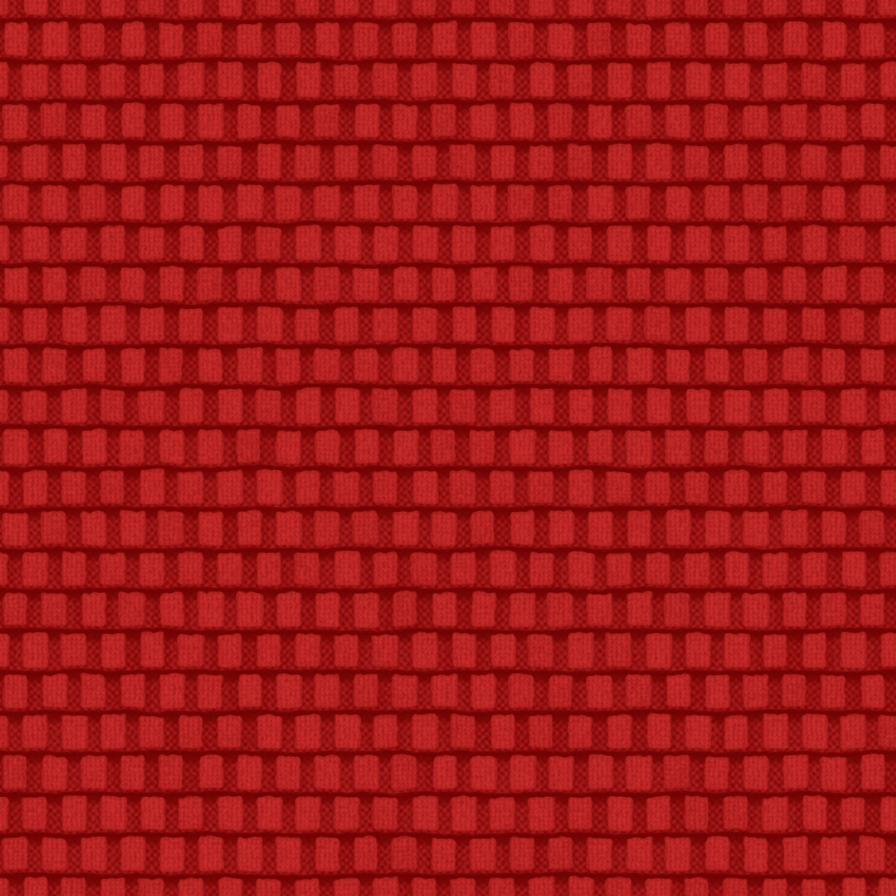
Reproduce this texture procedurally as a Shadertoy shader.

```glsl
#define REPEATS vec2(23.0, 22.0)
#define BLOCK_HALF vec2(0.32, 0.415)
#define BLOCK_LIGHT vec3(0.775, 0.165, 0.165)
#define BLOCK_DARK vec3(0.645, 0.100, 0.100)
#define WEFT_LIGHT vec3(0.665, 0.115, 0.115)
#define WEFT_DARK vec3(0.525, 0.030, 0.030)
#define SHADOW vec3(0.440, 0.010, 0.010)
#define SEAM_WIDTH 0.055
#define RIBS 8.0
#define STITCHES 9.0
#define MESH 5.0
#define WOBBLE 0.07

const float TAU = 6.2831853;

// Integer hash: two values in 0..1 for each lattice point
vec2 hash2(vec2 cell) {
    uvec2 h = uvec2(cell) * 1664525u + 1013904223u;
    h.x += h.y * 1664525u;
    h.y += h.x * 1664525u;
    h ^= h >> 16u;
    h.x += h.y * 1664525u;
    h.y += h.x * 1664525u;
    h ^= h >> 16u;
    return vec2(h & 65535u) / 65535.0;
}

float gradientDot(vec2 lattice, vec2 offset, vec2 period) {
    float angle = TAU * hash2(mod(lattice, period)).x;
    return dot(vec2(cos(angle), sin(angle)), offset);
}

// Gradient noise that wraps after a whole period
float noise(vec2 p, vec2 period) {
    vec2 i = floor(p), f = p - i;
    vec2 u = f * f * f * (f * (f * 6.0 - 15.0) + 10.0);
    vec2 e = vec2(1.0, 0.0);
    float low = mix(gradientDot(i, f, period),
                    gradientDot(i + e.xy, f - e.xy, period), u.x);
    float high = mix(gradientDot(i + e.yx, f - e.yx, period),
                     gradientDot(i + e.xx, f - e.xx, period), u.x);
    return mix(low, high, u.y);
}

float roundedBox(vec2 p, vec2 halfSize, float radius) {
    vec2 d = abs(p) - halfSize + radius;
    return length(max(d, 0.0)) + min(max(d.x, d.y), 0.0) - radius;
}

void mainImage(out vec4 fragColor, in vec2 fragCoord) {
    vec2 grid = fragCoord / iResolution.xy * REPEATS;
    float pixel = REPEATS.y / iResolution.y;
    float soft = max(pixel, 0.035);

    // Noise at the scale of a cell, a thread and a fibre
    float drift = noise(grid, REPEATS);
    float fuzz = noise(grid * 5.0, REPEATS * 5.0);
    float fibre = noise(grid * 11.0 + 0.37, REPEATS * 11.0);

    // Brick layout: every other row is shifted by half a cell
    vec2 p = grid + vec2(0.6, 0.5);
    p.y += WOBBLE * drift + 0.035 * fuzz;
    p.x += 0.5 * mod(floor(p.y), 2.0);
    vec2 cell = mod(floor(p), REPEATS);
    vec2 local = fract(p);
    vec2 vary = hash2(cell);

    // Raised block with a slightly uneven outline
    vec2 center = vec2(0.5 + 0.05 * (vary.x - 0.5), 0.535);
    vec2 size = BLOCK_HALF + vec2(0.04 * (vary.y - 0.5), 0.0);
    float dist = roundedBox(local - center, size, 0.11) + 0.05 * fuzz;
    float block = 1.0 - smoothstep(-soft, soft, dist);

    // Recessed mesh, darkest under the seam above and beside the blocks
    float mesh = cos(TAU * MESH * local.x) * cos(TAU * MESH * local.y);
    float weftTone = 0.5 + 0.42 * mesh + 0.5 * fibre + 0.3 * (vary.y - 0.5);
    vec3 weft = mix(WEFT_DARK, WEFT_LIGHT, clamp(weftTone, 0.0, 1.0));
    float shade = 0.85 * smoothstep(0.62, 0.92, local.y);
    shade = max(shade, 0.35 * exp(-max(dist, 0.0) / 0.05));
    weft = mix(weft, SHADOW, shade);

    // Knitted ribs and slanted loops on the block
    float ribPhase = RIBS * local.x + 0.35 * fuzz;
    float rib = cos(TAU * ribPhase);
    float slant = abs(fract(ribPhase) - 0.5);
    float loops = cos(TAU * (STITCHES * local.y + slant + 0.3 * vary.x));
    float pileTone = 0.62 + 0.2 * rib + 0.13 * loops + 0.55 * fibre + 0.3 * fuzz;
    pileTone += 0.2 * (vary.x - 0.5) + 0.15 * drift;
    pileTone *= 0.55 + 0.45 * smoothstep(0.0, 0.12, -dist);
    vec3 pile = mix(BLOCK_DARK, BLOCK_LIGHT, clamp(pileTone, 0.0, 1.0));

    // Dark seam between the rows
    vec3 color = mix(weft, pile, block);
    float seamDist = min(local.y, 1.0 - local.y);
    float seam = 1.0 - smoothstep(SEAM_WIDTH - soft, SEAM_WIDTH + soft, seamDist);
    color = mix(color, SHADOW, seam * (0.9 + 0.3 * fibre));

    fragColor = vec4(color, 1.0);
}
```
